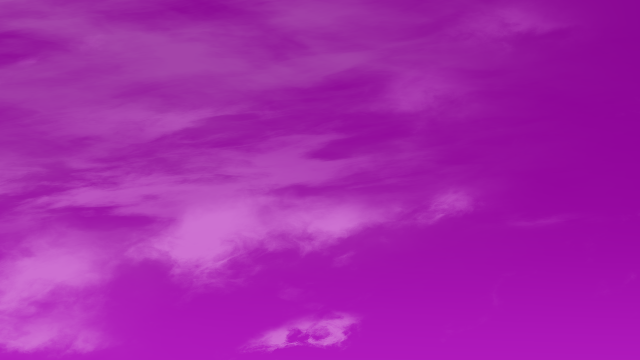
A Shadertoy shader for this texture:

```glsl
// Soft wind-drawn clouds drifting across a magenta evening sky.

const vec3 SKY_TOP = vec3(0.535, 0.005, 0.575);
const vec3 SKY_MIDDLE = vec3(0.580, 0.020, 0.620);
const vec3 SKY_BOTTOM = vec3(0.695, 0.105, 0.745);
const vec3 HAZE_COLOR = vec3(0.650, 0.290, 0.670);
const vec3 CLOUD_COLOR = vec3(0.815, 0.460, 0.830);

float hash(vec2 cell) {
    return fract(sin(dot(cell, vec2(127.1, 311.7))) * 43758.5453);
}

float valueNoise(vec2 p) {
    vec2 cell = floor(p);
    vec2 f = fract(p);
    f = f * f * f * (f * (f * 6.0 - 15.0) + 10.0);
    float low = mix(hash(cell), hash(cell + vec2(1.0, 0.0)), f.x);
    float high = mix(hash(cell + vec2(0.0, 1.0)), hash(cell + 1.0), f.x);
    return mix(low, high, f.y);
}

mat2 rotation(float angle) {
    float c = cos(angle);
    float s = sin(angle);
    return mat2(c, s, -s, c);
}

float fbm(vec2 p, float gain) {
    float sum = 0.0;
    float total = 0.0;
    float amplitude = 1.0;
    for (int i = 0; i < 6; i++) {
        sum += amplitude * valueNoise(p);
        total += amplitude;
        amplitude *= gain;
        p = rotation(0.25) * p * 2.03 + 17.3;
    }
    return sum / total;
}

// Noise stretched along a tilted wind direction and bent by a second noise
float windNoise(vec2 p, vec2 scale, float tilt, float bend) {
    vec2 q = (rotation(-tilt) * p) * scale;
    vec2 warp = vec2(fbm(q + 3.7, 0.5), fbm(q + 29.1, 0.5)) - 0.5;
    return fbm(q + bend * warp, 0.53);
}

// Soft elliptical region, 1 at its centre
float patchMask(vec2 uv, vec2 centre, vec2 radius) {
    vec2 d = (uv - centre) / radius;
    return exp(-dot(d, d));
}

// Cloud cover where a region, eroded by noise, rises over a soft threshold
float cover(float area, float noise, float erosion) {
    return smoothstep(0.22, 1.15, area + erosion * (noise - 0.5));
}

vec3 skyGradient(float height) {
    vec3 lower = mix(SKY_BOTTOM, SKY_MIDDLE, smoothstep(-0.1, 0.55, height));
    return mix(lower, SKY_TOP, smoothstep(0.4, 1.0, height));
}

void mainImage(out vec4 fragColor, in vec2 fragCoord) {
    vec2 uv = fragCoord / iResolution.xy;
    vec2 p = fragCoord / iResolution.y;

    float billow = windNoise(p + 2.0, vec2(5.0, 8.5), 0.2, 1.0);
    float fine = windNoise(p + 8.0, vec2(11.0, 20.0), 0.25, 0.9);
    float streak = windNoise(p + 5.0, vec2(3.2, 15.0), 0.14, 1.0);
    float veil = windNoise(p + 11.0, vec2(1.5, 5.5), -0.12, 1.0);
    float texture1 = 0.65 * billow + 0.35 * fine;

    // Ragged outlines for the cloud regions
    vec2 ragged = uv + vec2(0.10, 0.08) * (vec2(billow, fine) - 0.5);

    // Thin haze, thickest at the upper left
    float hazeArea = 1.05 * patchMask(uv, vec2(0.0, 1.0), vec2(0.60, 0.36))
                   + 0.50 * patchMask(uv, vec2(0.18, 0.52), vec2(0.46, 0.28))
                   + 0.42 * patchMask(uv, vec2(0.55, 0.80), vec2(0.26, 0.32));
    float haze = hazeArea * smoothstep(0.12, 0.72, 0.6 * veil + 0.4 * streak);

    // Billowing banks in the lower half
    float bankArea = 1.05 * patchMask(ragged, vec2(0.35, 0.355), vec2(0.115, 0.095))
                   + 0.85 * patchMask(ragged, vec2(0.53, 0.39), vec2(0.095, 0.075))
                   + 1.00 * patchMask(ragged, vec2(0.07, 0.23), vec2(0.14, 0.14))
                   + 0.80 * patchMask(ragged, vec2(0.04, 0.06), vec2(0.13, 0.06))
                   + 0.60 * patchMask(ragged, vec2(0.71, 0.45), vec2(0.07, 0.05));
    float bank = 0.92 * cover(bankArea, texture1, 1.7);
    float glow = 0.24 * min(bankArea, 1.0);

    // Small ragged cloud near the bottom, rising to the right
    vec2 puffUv = ragged - vec2(0.0, 0.35 * (uv.x - 0.46));
    float puffArea = 1.10 * patchMask(puffUv, vec2(0.445, 0.06), vec2(0.055, 0.038))
                   + 0.60 * patchMask(puffUv, vec2(0.500, 0.08), vec2(0.060, 0.045));
    float puff = 0.9 * cover(puffArea, fine, 2.6) * smoothstep(0.05, 0.4, puffArea);

    // Combed wisps on the left and faint tufts at the upper right
    float wispArea = 0.80 * patchMask(uv, vec2(0.12, 0.46), vec2(0.24, 0.09))
                   + 0.42 * patchMask(uv, vec2(0.46, 0.52), vec2(0.20, 0.10))
                   + 0.42 * patchMask(uv, vec2(0.30, 0.66), vec2(0.22, 0.05))
                   + 0.32 * patchMask(uv, vec2(0.84, 0.39), vec2(0.08, 0.02));
    float wisp = wispArea * smoothstep(0.40, 0.68, 0.75 * streak + 0.25 * fine);
    float tuftArea = 0.48 * patchMask(ragged, vec2(0.80, 0.93), vec2(0.08, 0.05))
                   + 0.42 * patchMask(ragged, vec2(0.68, 0.74), vec2(0.06, 0.06));
    float tuft = tuftArea * smoothstep(0.30, 0.65, texture1);

    // Layer the haze and clouds over the sky
    vec3 color = skyGradient(uv.y + 0.04 * (uv.x - 0.5));
    color = mix(color, HAZE_COLOR, clamp(haze, 0.0, 0.92));
    float cloud = 1.0 - (1.0 - bank) * exp(-1.1 * (wisp + tuft + glow));
    color = mix(color, CLOUD_COLOR, max(cloud, puff));

    fragColor = vec4(color, 1.0);
}
```
